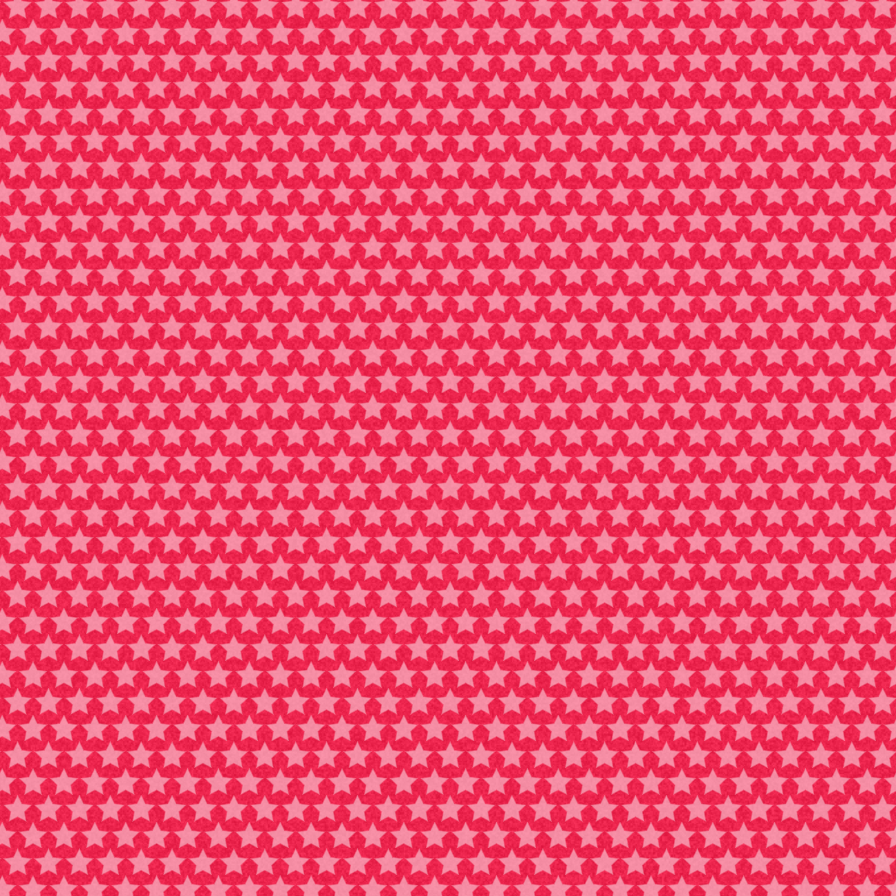
Reproduce this pattern procedurally as a WebGL 1 fragment shader.

```glsl
precision highp float;
// Staggered rows of plump pale pink stars on a grainy crimson ground.

uniform vec2 u_resolution;

const vec2  REPEATS      = vec2(29.0, 33.48); // stars across, rows down
const float FIRST_ROW    = 0.20;    // centre of top row, in row heights
const float EVEN_SHIFT   = 0.57;    // star centre in even rows, in cells
const float STAGGER      = 0.5;     // extra shift of odd rows, in cells
const float STAR_RADIUS  = 0.0160;  // centre to tip
const float INNER_RATIO  = 0.5;     // notch radius over tip radius
const float EDGE_SOFT    = 0.0012;  // half width of the soft edge
const float GRAIN_CELLS  = 400.0;   // coarse grains across
const float GROUND_GRAIN = 0.13;
const float STAR_GRAIN   = 0.05;
const vec3  GROUND       = vec3(0.925, 0.140, 0.300);
const vec3  STAR         = vec3(0.962, 0.553, 0.643);
const float PI           = 3.14159265;

float hash(vec2 p) {
  vec3 q = fract(p.xyx * 0.1031);
  q += dot(q, q.yzx + 33.33);
  return fract((q.x + q.y) * q.z);
}

float valueNoise(vec2 p) {
  vec2 i = floor(p);
  vec2 f = fract(p);
  f = f * f * (3.0 - 2.0 * f);
  float low = mix(hash(i), hash(i + vec2(1.0, 0.0)), f.x);
  float high = mix(hash(i + vec2(0.0, 1.0)), hash(i + 1.0), f.x);
  return mix(low, high, f.y);
}

// Distance to the edge of a five-pointed star with one tip up
float starDistance(vec2 p, float radius) {
  float sector = PI / 5.0;
  float a = abs(mod(atan(p.x, p.y) + sector, 2.0 * sector) - sector);
  vec2 folded = length(p) * vec2(sin(a), cos(a));
  vec2 tip = vec2(0.0, radius);
  vec2 notch = radius * INNER_RATIO * vec2(sin(sector), cos(sector));
  vec2 edge = notch - tip;
  return dot(folded - tip, normalize(vec2(-edge.y, edge.x)));
}

// Position relative to the nearest star's centre
vec2 starCell(vec2 uv) {
  float fromTop = (1.0 - uv.y) * REPEATS.y - FIRST_ROW;
  float row = floor(fromTop + 0.5);
  float shift = EVEN_SHIFT + STAGGER * mod(row, 2.0);
  float x = fract(uv.x * REPEATS.x - shift + 0.5) - 0.5;
  vec2 local = vec2(x, row - fromTop) / REPEATS;
  // Rows are centred on the star's height, not on its hub
  local.y += 0.095 * STAR_RADIUS;
  return local;
}

void main() {
  float size = min(u_resolution.x, u_resolution.y);
  vec2 uv = gl_FragCoord.xy / size;

  // Star coverage
  float d = starDistance(starCell(uv), STAR_RADIUS);
  float soft = max(EDGE_SOFT, 0.7 / size);
  float cover = 1.0 - smoothstep(-soft, soft, d);

  // Two scales of fine grain, stronger on the ground
  float grain = 0.6 * valueNoise(uv * GRAIN_CELLS)
              + 0.4 * valueNoise(uv * GRAIN_CELLS * 1.7 + 71.0) - 0.5;
  vec3 color = mix(GROUND, STAR, cover);
  color += grain * mix(GROUND_GRAIN, STAR_GRAIN, cover);

  gl_FragColor = vec4(clamp(color, 0.0, 1.0), 1.0);
}
```
